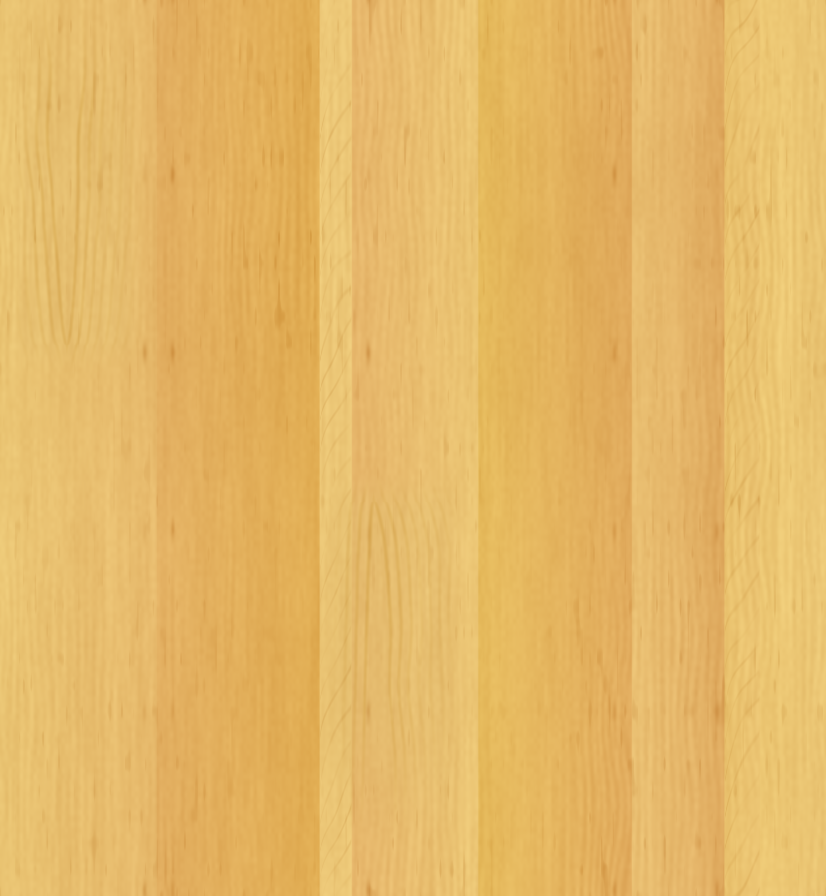
Write a Shadertoy shader that draws this texture.

```glsl
// Pale wooden boards of uneven width, each with its own side-to-side tint.
// Wrapping value noise draws streaks, wavy growth lines and pores; two arched
// figures and five rows of small flecks lie on top. All parts tile.

const int BOARDS = 8;
const float ROWS = 5.0;                       // vertical repeats of the grain
const vec3 GRAIN_DARKEN = vec3(0.60, 0.92, 0.95);
const vec3 FIGURE_TINT = vec3(0.90, 0.755, 0.45);
const vec3 FIGURE_LINE = vec3(0.82, 0.62, 0.25);

const float EDGES[9] = float[9](0.0, 0.190, 0.387, 0.426, 0.579, 0.765, 0.877, 0.920, 1.0);
const vec3 LEFT_TINT[8] = vec3[8](
    vec3(0.920, 0.775, 0.455), vec3(0.890, 0.690, 0.385),
    vec3(0.922, 0.775, 0.460), vec3(0.895, 0.700, 0.405),
    vec3(0.900, 0.730, 0.360), vec3(0.912, 0.745, 0.440),
    vec3(0.915, 0.760, 0.430), vec3(0.930, 0.785, 0.455));
const vec3 RIGHT_TINT[8] = vec3[8](
    vec3(0.900, 0.720, 0.415), vec3(0.880, 0.675, 0.320),
    vec3(0.925, 0.780, 0.465), vec3(0.920, 0.770, 0.450),
    vec3(0.875, 0.660, 0.355), vec3(0.880, 0.675, 0.380),
    vec3(0.920, 0.765, 0.445), vec3(0.920, 0.775, 0.455));

float hash(vec2 p) {
    vec3 q = fract(vec3(p.xyx) * 0.1031);
    q += dot(q, q.yzx + 33.33);
    return fract((q.x + q.y) * q.z);
}

// Value noise from 0 to 1 that repeats after a whole number of cells
float noise(vec2 p, vec2 period, float seed) {
    vec2 cell = floor(p), f = fract(p);
    f = f * f * (3.0 - 2.0 * f);
    vec2 a = mod(cell, period) + seed, b = mod(cell + 1.0, period) + seed;
    return mix(mix(hash(a), hash(vec2(b.x, a.y)), f.x),
               mix(hash(vec2(a.x, b.y)), hash(b), f.x), f.y);
}

float tileNoise(vec2 uv, vec2 cells, float seed) {
    return noise(uv * cells, cells, seed);
}

// Signed offset to the nearest copy of a point on the tile
float wrapOffset(float d) {
    return fract(d + 0.5) - 0.5;
}

vec3 boardColor(float x, float blur) {
    vec3 color = LEFT_TINT[0];
    for (int i = 0; i < BOARDS; i++) {
        float across = clamp((x - EDGES[i]) / (EDGES[i + 1] - EDGES[i]), 0.0, 1.0);
        vec3 tint = mix(LEFT_TINT[i], RIGHT_TINT[i], across);
        color = mix(color, tint, smoothstep(-blur, blur, x - EDGES[i]));
    }
    return color;
}

// Darkness of streaks, growth lines and pores, around zero
float grain(vec2 uv) {
    float warp = noise(uv * vec2(24.0, 2.0 * ROWS), vec2(24.0, 2.0), 7.0);
    float lines = cos(6.28318 * (uv.x * 96.0 + 1.6 * warp));
    float strength = tileNoise(uv, vec2(11.0, 4.0), 19.0);
    float streak = tileNoise(uv, vec2(60.0, 3.0), 31.0) - 0.5;
    float fiber = tileNoise(uv, vec2(230.0, 18.0), 43.0) - 0.5;
    float speck = tileNoise(uv, vec2(236.0, 150.0), 59.0) - 0.5;
    float pores = smoothstep(0.78, 0.98, tileNoise(uv, vec2(210.0, 34.0), 71.0));
    float cloud = tileNoise(uv, vec2(7.0, 5.0), 83.0) - 0.5;
    return 0.022 * lines * strength * strength + 0.030 * streak + 0.034 * fiber
         + 0.022 * speck + 0.075 * pores * strength + 0.025 * cloud - 0.004;
}

// Small dark marks in one column, one for each row of the grain
float flecks(vec2 uv, float column) {
    float y = uv.y * ROWS + 0.47;
    float fade = 0.3 + 0.7 * hash(vec2(mod(floor(y), ROWS), column * 97.0));
    vec2 d = vec2(wrapOffset(uv.x - column) / 0.0028, (fract(y) - 0.5) / 0.055);
    return fade * exp(-dot(d, d));
}

// Thin curved lines in a narrow pale strip
float stripArcs(vec2 uv, float left, float right, float blur) {
    float across = (uv.x - left) / (right - left);
    float inside = smoothstep(0.0, blur, uv.x - left) * smoothstep(0.0, blur, right - uv.x);
    float wave = tileNoise(uv, vec2(30.0, 10.0), 101.0);
    float phase = uv.y * 5.0 * ROWS - 2.2 * sqrt(max(across, 0.0)) + wave;
    float line = smoothstep(0.13, 0.0, abs(fract(phase) - 0.5));
    return line * inside * tileNoise(uv, vec2(40.0, 20.0), 113.0);
}

// Nested arches that open away from the tip; direction is 1 for up, -1 for down
vec3 addFigure(vec3 color, vec2 uv, vec2 tip, float direction, float middle) {
    float along = fract(direction * (uv.y - tip.y) + 0.25) - 0.25;
    float wobble = 0.010 * (tileNoise(uv, vec2(14.0, 13.0), 127.0) - 0.5);
    float side = abs(wrapOffset(uv.x - tip.x) + wobble);
    float arch = along > 0.0 ? 0.038 * sqrt(along) : 0.25 * along;
    float ring = (side - arch) / 0.0125;
    float line = smoothstep(0.30, 0.0, abs(fract(ring + 0.5) - 0.5)) * step(-0.5, ring);
    float window = smoothstep(0.092, 0.045, abs(wrapOffset(uv.x - middle)))
                 * smoothstep(-0.035, 0.02, along) * smoothstep(0.42, 0.20, along);
    float weight = mix(0.50, 0.18, clamp(ring / 3.0, 0.0, 1.0));
    weight *= 0.55 + 0.6 * tileNoise(uv, vec2(30.0, 9.0), 139.0);
    color = mix(color, FIGURE_TINT, 0.55 * window);
    return mix(color, FIGURE_LINE, line * weight * window);
}

void mainImage(out vec4 fragColor, in vec2 fragCoord) {
    vec2 uv = fragCoord / iResolution.xy;
    float blur = max(0.0012, 0.75 / iResolution.x);

    // Boards and their figures
    vec3 color = boardColor(uv.x, blur);
    color = addFigure(color, uv, vec2(0.078, 0.615), 1.0, 0.092);
    color = addFigure(color, uv, vec2(0.456, 0.440), -1.0, 0.478);

    // Grain and marks
    float dark = grain(uv);
    const float COLUMNS[5] = float[5](0.175, 0.209, 0.446, 0.744, 0.868);
    for (int i = 0; i < 5; i++) dark += 0.13 * flecks(uv, COLUMNS[i]);
    dark += 0.06 * stripArcs(uv, EDGES[2], EDGES[3], blur);
    dark += 0.06 * stripArcs(uv, EDGES[6], EDGES[7], blur);
    fragColor = vec4(color - dark * GRAIN_DARKEN, 1.0);
}
```
